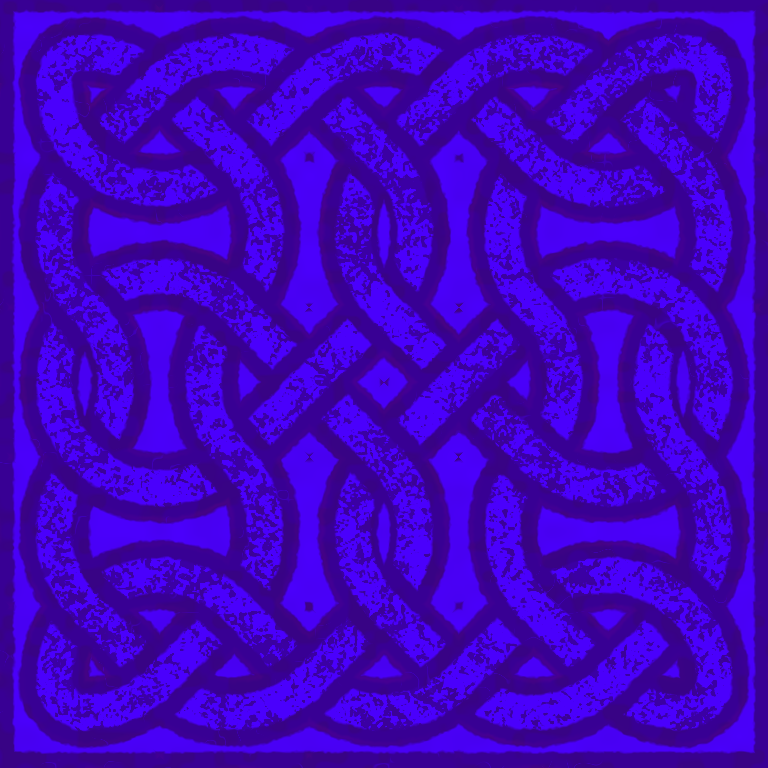
This pattern is drawn by a Shadertoy shader. Its source:

```glsl
// Interlaced knot panel: strands cross on a diagonal lattice and turn back at break nodes.
// Each diamond tile holds one node, either a weave of two strands or a pair of arcs.
// Distances to the strands give fill and outline; noise roughens the edges and wears the fill.

#define LATTICE_SPAN 10.27
#define PANEL_CENTER vec2(0.5, 0.5026)
#define FRAME_HALF 4.95
#define FILL_HALF 0.235
#define OUTLINE_HALF 0.465
#define EDGE_SOFTNESS 0.022
#define EDGE_ROUGHNESS 0.055
#define WEAR_AMOUNT 0.43
#define LIGHT_BLUE vec3(0.29, 0.0, 0.99)
#define DEEP_BLUE vec3(0.22, 0.0, 0.58)
#define DUSK_BLUE vec3(0.22, 0.01, 0.52)

const float ARC_RADIUS = 1.41421356;

float hash(vec2 p) {
    return fract(sin(dot(p, vec2(127.1, 311.7))) * 43758.5453);
}

float noise(vec2 p) {
    vec2 i = floor(p), f = fract(p);
    f = f * f * (3.0 - 2.0 * f);
    return mix(mix(hash(i), hash(i + vec2(1, 0)), f.x),
               mix(hash(i + vec2(0, 1)), hash(i + vec2(1, 1)), f.x), f.y);
}

// Axis along which a node pushes its strands apart; zero where they cross.
vec2 breakAxis(vec2 node) {
    vec2 a = abs(node);
    if (a.x > 4.5) return vec2(1, 0);
    if (a.y > 4.5) return vec2(0, 1);
    if (a == vec2(3, 2)) return vec2(0, 1);
    if (a == vec2(1, 2) || a == vec2(3, 0)) return vec2(1, 0);
    return vec2(0);
}

// Distance to the two arcs turning back at a break node.
float arcPair(vec2 q, vec2 axis) {
    vec2 r = vec2(abs(dot(q, axis)) - 2.0, dot(q, axis.yx));
    return abs(length(r) - ARC_RADIUS);
}

// Distance to the strand through a crossing, bending towards any neighbouring break.
float strand(vec2 q, vec2 node, vec2 dir) {
    if (dot(q, dir) < 0.0) dir = -dir;
    vec2 axis = breakAxis(node + dir);
    if (axis == vec2(0)) return abs(dot(q, vec2(-dir.y, dir.x))) / ARC_RADIUS;
    return abs(length(q - dir * (1.0 - 2.0 * axis)) - ARC_RADIUS);
}

// Distances to the upper strand, the lower strand and the nearest of any.
vec3 weave(vec2 p) {
    vec2 corner = abs(p) - 4.0;
    if (min(corner.x, corner.y) > 0.0) {
        float bend = abs(length(corner) - (ARC_RADIUS - 1.0));
        return vec3(bend, 9.0, bend);
    }
    vec2 diagonal = 2.0 * floor(vec2(p.x + p.y, p.x - p.y) * 0.5) + 1.0;
    vec2 node = 0.5 * vec2(diagonal.x + diagonal.y, diagonal.x - diagonal.y);
    vec2 q = p - node, axis = breakAxis(node);
    float over, under = 9.0;
    if (axis == vec2(0)) {
        vec2 dir = vec2(1.0, mod(node.x, 2.0) > 0.5 ? 1.0 : -1.0);
        over = strand(q, node, dir);
        under = strand(q, node, vec2(dir.x, -dir.y));
    } else {
        over = arcPair(q, axis);
    }
    // Arcs from the tiles facing each corner reach slightly into this one.
    float nearest = min(over, under);
    vec2 side = vec2(2, 0);
    for (int i = 0; i < 4; i++) {
        vec2 facing = breakAxis(node + side);
        if (facing != vec2(0)) nearest = min(nearest, arcPair(q - side, facing));
        side = vec2(-side.y, side.x);
    }
    return vec3(over, under, nearest);
}

// Narrow openings between strands that bow away from each other.
float lens(vec2 p) {
    vec2 a = abs(p);
    vec2 q = a.x > 2.0 ? a - vec2(4, 0) : a - vec2(0, 2);
    return length(vec2(abs(q.x) + 1.0, q.y)) - 1.085;
}

void mainImage(out vec4 fragColor, in vec2 fragCoord) {
    float pixel = LATTICE_SPAN / min(iResolution.x, iResolution.y);
    vec2 p = (fragCoord - 0.5 * iResolution.xy) * pixel
           + (0.5 - PANEL_CENTER) * LATTICE_SPAN;
    float soft = max(pixel, EDGE_SOFTNESS);

    // Ragged edges
    float rough = 0.6 * noise(p * 9.0) + 0.4 * noise(p * 23.0 + 7.0) - 0.5;
    vec3 d = weave(p) + rough * EDGE_ROUGHNESS;

    // Ground, openings and frame
    float ground = smoothstep(-soft, soft, d.z - OUTLINE_HALF);
    ground = max(ground, smoothstep(soft, -soft, lens(p) + rough * EDGE_ROUGHNESS));
    float frame = max(abs(p.x), abs(p.y)) - FRAME_HALF + rough * EDGE_ROUGHNESS;
    ground *= smoothstep(soft, -soft, frame);

    // Strand fill, with the lower strand cut by the upper outline
    vec2 fill = smoothstep(soft, -soft, d.xy - FILL_HALF);
    float band = max(fill.x, fill.y * smoothstep(-soft, soft, d.x - OUTLINE_HALF));

    // Speckled wear in patches along the strands
    vec2 warp = vec2(noise(p * 7.0 + 3.0), noise(p * 7.0 + 19.0)) * 3.0;
    float grain = 0.6 * noise(p * 17.0 + warp) + 0.4 * noise(p * 31.0 - warp);
    float density = WEAR_AMOUNT + 0.28 * (noise(p * 1.9 + 40.0) - 0.5);
    float worn = smoothstep(density + 0.05, density - 0.06, grain);
    band *= 1.0 - 0.85 * worn;
    ground *= 1.0 - 0.12 * noise(p * 4.0 + 11.0);

    // Faint scratches, dusky mottling and a warm fringe on the dark parts
    float scratch = smoothstep(0.03, 0.0, abs(noise(p * 6.0 + 60.0) - 0.5))
                  * smoothstep(0.7, 0.85, noise(p * 2.7 + 25.0)) * 0.35;
    vec3 dark = mix(DEEP_BLUE, DUSK_BLUE, smoothstep(0.5, 0.75, noise(p * 5.0 + 80.0)));
    float fringe = smoothstep(0.06, 0.0, abs(d.z - OUTLINE_HALF + 0.04));
    dark.r += 0.06 * fringe * noise(p * 1.3 + 33.0);

    fragColor = vec4(mix(dark, LIGHT_BLUE, max(max(ground, band), scratch)), 1.0);
}
```
